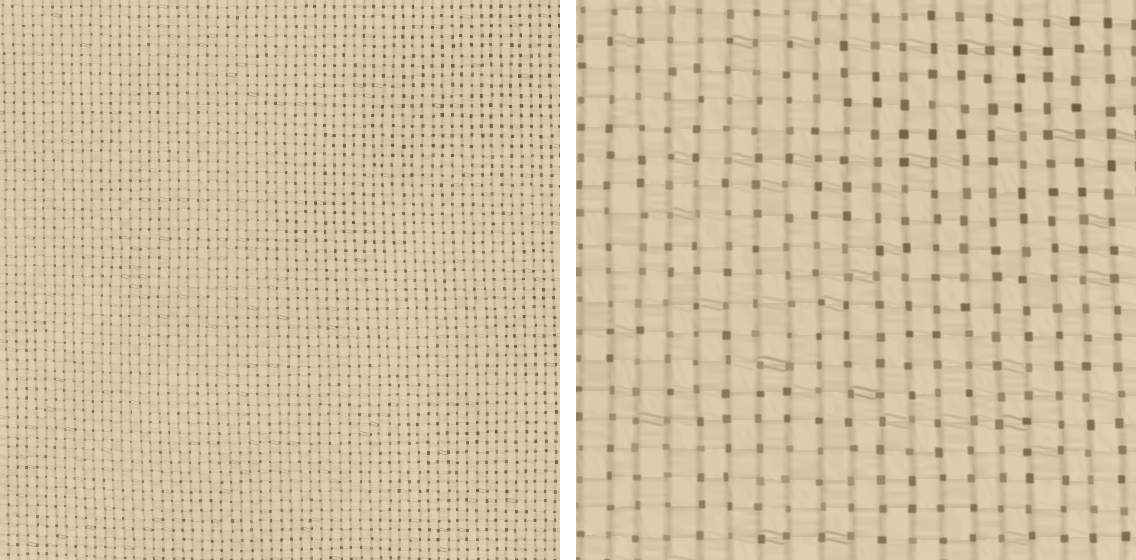
Left, the full canvas; right, a detail of the centre.
Reproduce this texture procedurally as a Shadertoy shader.

```glsl
// Plain-woven cream cotton cloth with small dark gaps between the yarns.
#define COLUMNS 57.0
#define ROWS 58.0
#define GAP_SIZE vec2(0.15, 0.18)
#define SWAY 0.012
#define JITTER 0.16
#define LINE_WIDTH 0.05
#define FIBRE 0.13
#define CREAM vec3(0.87, 0.81, 0.69)
#define GAP_COLOUR vec3(0.46, 0.39, 0.28)

float hash(vec2 p) {
    return fract(sin(dot(p, vec2(127.1, 311.7))) * 43758.5453);
}

float noise(vec2 p) {
    vec2 i = floor(p), f = fract(p);
    f = f * f * (3.0 - 2.0 * f);
    return mix(mix(hash(i), hash(i + vec2(1, 0)), f.x),
               mix(hash(i + vec2(0, 1)), hash(i + vec2(1, 1)), f.x), f.y);
}

float roundedBox(vec2 p, vec2 halfSize, float radius) {
    vec2 d = abs(p) - halfSize + radius;
    return length(max(d, 0.0)) + min(max(d.x, d.y), 0.0) - radius;
}

// Slow bending of the whole cloth, in canvas units
vec2 bend(vec2 uv) {
    vec2 drift = vec2(noise(uv * 3.0 + 4.0), noise(uv * 3.0 + 19.0)) - 0.5;
    return uv + SWAY * drift + vec2(0.006 * uv.y, 0.008 * uv.x);
}

// Rounded yarn surface: warp and weft take turns on top
float yarnShade(vec2 grid) {
    vec2 crossing = floor(grid + 0.5);
    vec2 q = fract(grid + 0.5) - 0.5;
    float warpOnTop = mod(crossing.x + crossing.y, 2.0);
    float side = smoothstep(0.26, 0.5, abs(q.x));
    float end = smoothstep(0.28, 0.5, abs(q.y));
    float shade = mix(0.20 * side + 0.10 * end, 0.22 * side + 0.03 * end, warpOnTop);
    shade += 0.045 * (1.0 - warpOnTop);

    // Twisted fibres follow the yarn on top
    float warpFibre = noise(vec2(grid.x * 6.0 + grid.y * 2.0, grid.y * 2.0));
    float weftFibre = noise(vec2(grid.x * 1.5, grid.y * 7.0));
    return shade + FIBRE * (mix(weftFibre, warpFibre, warpOnTop) - 0.5);
}

// Thin slits that open between weft threads, in loose horizontal runs
float slitShade(vec2 grid, float soft) {
    float column = floor(grid.x + 0.5), row = floor(grid.y);
    vec2 q = vec2(fract(grid.x + 0.5), fract(grid.y)) - 0.5;
    float run = noise(vec2(column * 0.35, row * 1.7 + 8.0));
    float strength = smoothstep(0.45, 0.9, run) * (0.3 + 0.7 * hash(vec2(column, row) + 7.0));
    strength *= mix(1.0, 0.35, mod(column + row, 2.0));
    float spread = 0.10 + 0.08 * hash(vec2(row, column));
    float d = abs(abs(q.y + 0.06 * sin(q.x * 5.0)) - spread) - LINE_WIDTH;
    return 0.45 * strength * (1.0 - smoothstep(-soft, soft, d));
}

// Open gap at the middle of each cell, uneven in size and depth
float gapShade(vec2 grid, float soft, float openness) {
    vec2 cell = floor(grid);
    vec2 q = fract(grid) - 0.5;
    vec2 offset = vec2(hash(cell + 3.0), hash(cell + 41.0)) - 0.5;
    vec2 halfSize = GAP_SIZE * (0.72 + 0.35 * openness
                  + 0.4 * (vec2(hash(cell + 11.0), hash(cell + 23.0)) - 0.5));
    float d = roundedBox(q - JITTER * offset, halfSize, 0.07);
    float depth = 0.55 + 0.35 * openness + 0.35 * (hash(cell + 57.0) - 0.3);
    return min(depth, 1.05) * (1.0 - smoothstep(-soft, soft, d));
}

void mainImage(out vec4 fragColor, in vec2 fragCoord) {
    vec2 uv = fragCoord / iResolution.xy;
    vec2 grid = bend(uv) * vec2(COLUMNS, ROWS);

    // Each yarn wanders a little along its own length
    vec2 yarn = floor(grid);
    grid.x += JITTER * (noise(vec2(yarn.x * 3.1, grid.y * 0.22)) - 0.5);
    grid.y += JITTER * (noise(vec2(grid.x * 0.22, yarn.y * 3.1 + 50.0)) - 0.5);

    float pixel = max(COLUMNS / iResolution.x, ROWS / iResolution.y);
    float soft = max(0.06, 0.6 * pixel);
    float openness = mix(noise(uv * 5.0 + 2.0), smoothstep(0.2, 1.3, uv.x + 0.4 * uv.y), 0.5);

    float shade = yarnShade(grid);
    shade = max(shade, slitShade(grid, soft));
    shade = max(shade, gapShade(grid, soft, openness));

    // Faint uneven tone over the cloth
    shade += 0.05 * (noise(uv * 7.0 + 30.0) - 0.5);
    fragColor = vec4(mix(CREAM, GAP_COLOUR, shade), 1.0);
}
```
